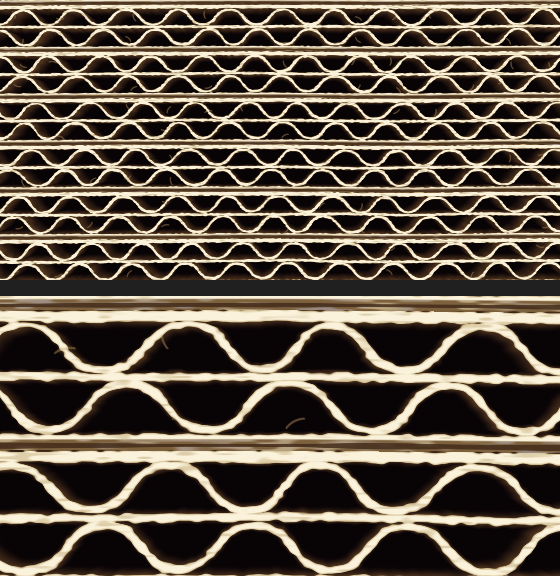
Top: the whole. Bottom: its middle third, enlarged.
This texture is drawn by a Shadertoy shader. Its source:

```glsl
// Stacked double-wall corrugated cardboard seen end-on, with dark receding flutes.

const float BOARD_PITCH = 0.1677;   // height of one board, in canvas heights
const float FIRST_BOARD = 0.0156;   // top of the first whole board
const float FLUTE_PITCH = 1.11;     // remaining lengths are in board pitches
const float FLUTE_SWING = 0.162;
const float FLUTE_HALF_WIDTH = 0.029;
const float UPPER_FLUTE_Y = 0.262;
const float LOWER_FLUTE_Y = 0.688;
const float MIDDLE_LINER_Y = 0.472;
const float KRAFT_TOP = 0.918;
const float SEAM_Y = 0.962;
const float TUNNEL_DEPTH = 0.055;   // perspective shift at the far wall
const int WALL_STEPS = 10;
const float FIBRE_CHANCE = 0.35;

const vec3 HOLLOW = vec3(0.03, 0.01, 0.02);
const vec3 CREAM = vec3(0.98, 0.95, 0.86);
const vec3 TAN = vec3(0.78, 0.69, 0.50);
const vec3 KRAFT = vec3(0.49, 0.38, 0.24);
const vec3 GREY = vec3(0.59, 0.53, 0.51);
const vec3 UMBER = vec3(0.26, 0.17, 0.10);

float hash(vec2 p) {
    return fract(sin(dot(p, vec2(127.1, 311.7))) * 43758.5453);
}

float noise(vec2 p) {
    vec2 i = floor(p), f = fract(p);
    f = f * f * (3.0 - 2.0 * f);
    return mix(mix(hash(i), hash(i + vec2(1, 0)), f.x),
               mix(hash(i + vec2(0, 1)), hash(i + vec2(1, 1)), f.x), f.y);
}

// Height of a flute: a sine with broad crests and steep flanks
float fluteCurve(float x, float seed) {
    float drift = 0.16 * (noise(vec2(x * 0.9, seed * 7.3)) - 0.5);
    float s = sin(6.28319 * ((x + drift) / FLUTE_PITCH + hash(vec2(seed, 4.0))));
    float swing = 0.94 + 0.12 * noise(vec2(x * 1.3, seed * 3.1));
    return FLUTE_SWING * swing * 1.35 * s / sqrt(1.0 + 0.8225 * s * s);
}

float fluteDistance(vec2 p, float seed) {
    float y = fluteCurve(p.x, seed);
    float slope = (fluteCurve(p.x + 0.02, seed) - y) / 0.02;
    float width = FLUTE_HALF_WIDTH * (0.8 + 0.4 * noise(vec2(p.x * 5.0, seed)));
    return abs(p.y - y) / sqrt(1.0 + slope * slope) - width;
}

float bandDistance(float y, float centre, float halfWidth) {
    return abs(y - centre) - halfWidth;
}

// Signed distance to the nearest paper edge
float paperDistance(vec2 p) {
    float row = floor(p.y), y = fract(p.y);
    float sag = 0.03 * (noise(vec2(p.x * 0.8, row * 5.7)) - 0.5);
    float d = bandDistance(y, 0.04, 0.042);
    d = min(d, bandDistance(y, MIDDLE_LINER_Y + sag, 0.030));
    d = min(d, bandDistance(y, 0.942, 0.060));
    d = min(d, fluteDistance(vec2(p.x, y - UPPER_FLUTE_Y), 2.0 * row));
    d = min(d, fluteDistance(vec2(p.x, y - LOWER_FLUTE_Y), 2.0 * row + 1.0));
    return d + 0.022 * (noise(p * vec2(16.0, 24.0)) - 0.5);
}

// Short loose hair, present in some cells only
float fibreMask(vec2 p, float pixel) {
    vec2 grid = vec2(0.8, 0.5), cell = floor(p / grid);
    vec2 q = p - (cell + 0.35 + 0.3 * hash(cell + 9.0)) * grid;
    float angle = 6.28319 * hash(cell + 3.0);
    q = mat2(cos(angle), -sin(angle), sin(angle), cos(angle)) * q;
    float d = length(vec2(max(abs(q.x) - 0.07, 0.0), q.y - 3.0 * q.x * q.x));
    return step(hash(cell), FIBRE_CHANCE) * (1.0 - smoothstep(0.003, 0.006 + pixel, d));
}

void mainImage(out vec4 fragColor, in vec2 fragCoord) {
    vec2 canvas = vec2(fragCoord.x, iResolution.y - fragCoord.y) / iResolution.y;
    vec2 p = (canvas - vec2(0.0, FIRST_BOARD)) / BOARD_PITCH;
    vec2 centre = (vec2(0.5 * iResolution.x / iResolution.y, 0.5) - vec2(0.0, FIRST_BOARD)) / BOARD_PITCH;
    float pixel = 1.0 / (iResolution.y * BOARD_PITCH);
    p.y += 0.05 * (noise(vec2(p.x * 0.35, p.y * 0.3)) - 0.5);

    // Flute walls fade while receding toward the centre
    float wall = 0.0;
    for (int i = 1; i <= WALL_STEPS; i++) {
        float depth = float(i) / float(WALL_STEPS);
        float d = paperDistance(centre + (p - centre) * (1.0 + TUNNEL_DEPTH * depth));
        wall = max(wall, (1.0 - depth) * (1.0 - smoothstep(-0.01, 0.03, d)));
    }
    vec3 colour = mix(HOLLOW, UMBER * 1.25, wall * (0.7 + 0.5 * noise(p * 9.0)));
    colour = mix(colour, KRAFT, 0.7 * fibreMask(p, pixel));

    // Cut paper edge: pale core, tan rim, fine mottling
    float d = paperDistance(p);
    float grain = noise(p * vec2(7.0, 40.0));
    vec3 paper = mix(TAN, CREAM, smoothstep(0.004, -0.016, d));
    paper = mix(paper, TAN, 0.55 * smoothstep(0.6, 0.95, grain));

    // Brown outer liner and the dark seam between boards
    float y = fract(p.y);
    vec3 outer = mix(KRAFT, mix(GREY, TAN, noise(p * 3.0)), smoothstep(0.4, 0.9, grain));
    float kraftMask = smoothstep(KRAFT_TOP - pixel, KRAFT_TOP + pixel, y);
    paper = mix(paper, outer, kraftMask);
    float seamWidth = 0.006 + 0.014 * noise(vec2(p.x * 1.5, floor(p.y) * 4.0));
    float seam = 1.0 - smoothstep(0.0, pixel, abs(y - SEAM_Y) - seamWidth);
    paper = mix(paper, UMBER, 0.85 * seam);

    colour = mix(colour, paper, 1.0 - smoothstep(-0.6 * pixel, 0.6 * pixel, d));
    fragColor = vec4(colour, 1.0);
}
```
